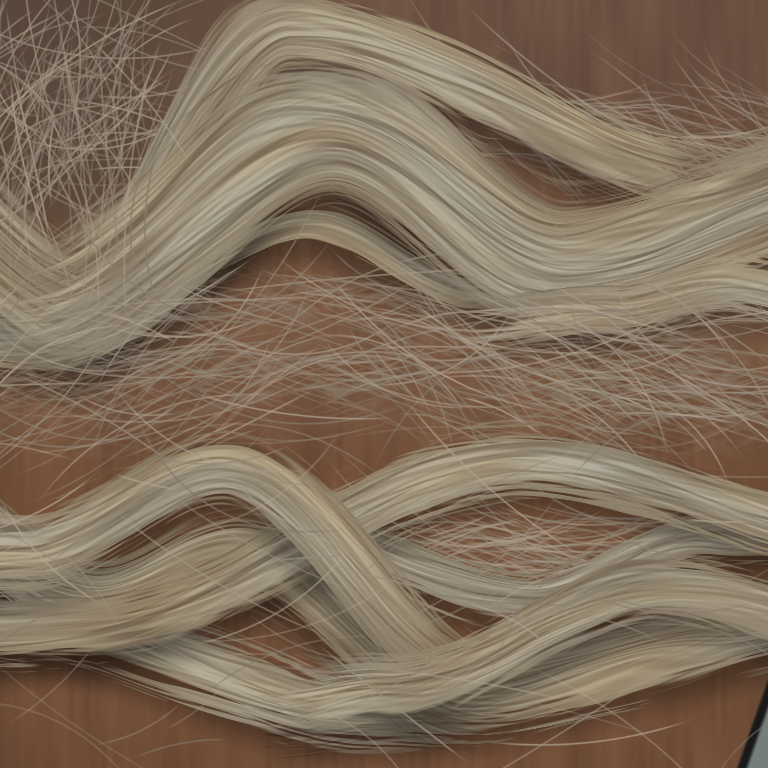
Reproduce this texture procedurally as a three.js fragment shader.

```glsl
// Wavy locks of pale flaxen fibre with loose stray hairs on a brown wooden board.
#define WOOD vec3(0.455, 0.315, 0.225)
#define WOOD_DARK vec3(0.33, 0.27, 0.22)
#define HAIR_DARK vec3(0.36, 0.30, 0.24)
#define HAIR_MID vec3(0.555, 0.52, 0.455)
#define HAIR_LIGHT vec3(0.70, 0.685, 0.625)
#define STRAY vec3(0.63, 0.58, 0.515)
#define HAIR_WIDTH 0.0011
#define STRAND_DENSITY 370.0
#define FRAY 0.05
#define SHADOW 0.3

varying vec2 vUv;

float hash(vec2 p) {
  return fract(sin(dot(p, vec2(127.1, 311.7))) * 43758.5453);
}

vec4 hash4(float n) {
  return fract(sin(n * vec4(12.99, 78.23, 37.72, 54.47)) * 43758.5453);
}

float noise(vec2 p) {
  vec2 i = floor(p), f = fract(p);
  f = f * f * (3.0 - 2.0 * f);
  return mix(mix(hash(i), hash(i + vec2(1, 0)), f.x),
             mix(hash(i + vec2(0, 1)), hash(i + 1.0), f.x), f.y);
}

// Smooth curve through the turning points of a lock
float wave(float x, vec2 a, vec2 b, vec2 c, vec2 d) {
  return a.y + (b.y - a.y) * smoothstep(a.x, b.x, x)
             + (c.y - b.y) * smoothstep(b.x, c.x, x)
             + (d.y - c.y) * smoothstep(c.x, d.x, x);
}

// Board with fine upright grain, a shaded corner and a cut edge
vec3 board(vec2 p) {
  float grain = noise(vec2(p.x * 140.0, p.y * 12.0)) * 0.4 + noise(p * vec2(25.0, 9.0)) * 0.6;
  vec3 col = WOOD * (0.86 + 0.22 * grain);
  col = mix(col, vec3(0.42, 0.32, 0.27) * (0.9 + 0.2 * grain), smoothstep(0.55, 0.95, p.y) * 0.8);
  col = mix(col, WOOD_DARK, 0.85 * smoothstep(0.4, 0.1, p.x) * smoothstep(0.6, 0.8, p.y));
  float cut = p.x - 0.965 - 0.35 * p.y;
  col = mix(col, vec3(0.1), smoothstep(-0.008, -0.002, cut));
  return mix(col, vec3(0.46, 0.49, 0.49), smoothstep(0.004, 0.011, cut));
}

// One lock: cast shadow, frayed edge, crossing strands and a soft sheen
vec3 lock(vec3 col, vec2 p, vec2 a, vec2 b, vec2 c, vec2 d, float halfWidth, float seed) {
  float y = wave(p.x, a, b, c, d);
  float slope = (wave(p.x + 0.004, a, b, c, d) - y) / 0.004;
  float v = (p.y - y) / sqrt(1.0 + slope * slope);
  if (abs(v) > halfWidth * 1.7 + 0.05) return col;
  float w = v + 0.026 * (noise(vec2(p.x * 6.0 + seed, v * 22.0)) - 0.5);
  float fine = noise(vec2(p.x * 11.0 + seed, (w + 0.05 * p.x) * STRAND_DENSITY));
  float cross = noise(vec2(p.x * 11.0 - seed, (v - 0.09 * p.x) * STRAND_DENSITY));
  fine = mix(fine, cross, 0.3);
  float broad = noise(vec2(p.x * 4.0 - seed, w * 110.0 + seed));
  float gap = smoothstep(0.65, 0.95, noise(vec2(p.x * 6.0 + seed, (w - 0.03 * p.x) * 210.0)));
  float sheen = noise(vec2(p.x * 7.0 + seed, v * 16.0 + seed));
  float edge = abs(v) / halfWidth;
  float loosen = 0.16 * (fine - 0.5);
  float span = smoothstep(a.x, a.x + 0.1, p.x + loosen) * smoothstep(d.x, d.x - 0.1, p.x + loosen);

  float under = smoothstep(-halfWidth - 0.05, -halfWidth, v)
              * smoothstep(halfWidth, halfWidth * 0.5, v);
  col *= 1.0 - SHADOW * under * span;

  float tone = 0.2 * broad + 0.72 * fine + 0.36 * sheen;
  vec3 hair = mix(HAIR_DARK, HAIR_MID, smoothstep(0.0, 0.55, tone));
  hair = mix(hair, HAIR_LIGHT, smoothstep(0.48, 1.0, tone));
  hair *= mix(vec3(1.0), vec3(1.03, 0.97, 0.87), noise(vec2(p.x * 5.0, w * 40.0 - seed)));
  hair = mix(hair, HAIR_DARK, gap * 0.5);
  float ragged = FRAY / halfWidth * (fine + 0.7 * broad - 0.8);
  float cover = 1.0 - smoothstep(0.72, 1.2, edge + ragged * smoothstep(0.2, 0.9, edge));
  return mix(col, hair, cover * span);
}

// Bent loose hairs scattered in a box given by centre and half size
vec3 looseHairs(vec3 col, vec2 p, vec2 centre, vec2 size, float angle, float spread, float seed) {
  vec2 outside = abs(p - centre) - size;
  if (max(outside.x, outside.y) > 0.21) return col;
  for (int i = 0; i < 80; i++) {
    vec4 h = hash4(float(i) + seed);
    vec4 k = hash4(float(i) * 1.7 + seed + 91.3);
    float turn = angle + spread * (k.x - 0.5);
    vec2 q = p - centre - size * (2.0 * h.xy - 1.0);
    q = vec2(q.x * cos(turn) + q.y * sin(turn), q.y * cos(turn) - q.x * sin(turn));
    float reach = 0.04 + 0.15 * h.z;
    float bend = (k.y - 0.5) * 5.5;
    float off = q.y - bend * q.x * q.x;
    float dist = abs(off) / sqrt(1.0 + 4.0 * bend * bend * q.x * q.x);
    float ink = smoothstep(HAIR_WIDTH * 2.0, 0.0, dist);
    ink *= smoothstep(reach, reach * 0.6, abs(q.x)) * (0.25 + 0.6 * h.w);
    col = mix(col, STRAY * (0.8 + 0.32 * k.w), ink);
  }
  return col;
}

// Thin threads where sheared noise crosses its middle value
float threads(vec2 p, float shear) {
  float n = noise(vec2(p.x * 13.0, (p.y + shear * p.x) * 120.0));
  return smoothstep(0.7, 1.0, 1.0 - abs(2.0 * n - 1.0));
}

void main() {
  vec2 p = vUv;
  vec3 col = board(p);

  // Upper locks over a tangle in the left corner
  col = looseHairs(col, p, vec2(0.10, 0.85), vec2(0.13, 0.13), 0.6, 2.4, 3.0);
  col = looseHairs(col, p, vec2(0.85, 0.83), vec2(0.2, 0.05), -0.4, 0.9, 211.0);
  col = lock(col, p, vec2(0.20, 0.64), vec2(0.40, 0.71), vec2(0.62, 0.62), vec2(0.8, 0.60), 0.024, 2.0);
  col = lock(col, p, vec2(-0.15, 0.57), vec2(0.05, 0.56), vec2(0.38, 0.96), vec2(0.95, 0.77), 0.046, 5.0);
  col = lock(col, p, vec2(-0.15, 0.77), vec2(0.11, 0.61), vec2(0.40, 0.84), vec2(0.64, 0.74), 0.070, 8.0);
  col = lock(col, p, vec2(0.02, 0.59), vec2(0.43, 0.825), vec2(0.74, 0.66), vec2(1.15, 0.77), 0.080, 11.0);
  col = lock(col, p, vec2(0.6, 0.58), vec2(0.8, 0.60), vec2(0.95, 0.63), vec2(1.2, 0.57), 0.034, 33.0);
  col = looseHairs(col, p, vec2(0.08, 0.84), vec2(0.11, 0.14), 1.4, 1.8, 31.0);

  // Tangled veil across the middle
  float veil = max(threads(p, 0.35), threads(p, -0.3)) * smoothstep(0.1, 0.7, noise(p * vec2(7.0, 16.0)));
  float strip = smoothstep(0.37, 0.5, p.y) * smoothstep(0.68, 0.58, p.y);
  col = mix(col, STRAY * 0.9, strip * (0.12 + 0.45 * veil));
  col = looseHairs(col, p, vec2(0.17, 0.51), vec2(0.22, 0.10), 0.35, 1.1, 53.0);
  col = looseHairs(col, p, vec2(0.42, 0.57), vec2(0.24, 0.07), 0.0, 1.0, 77.0);
  col = looseHairs(col, p, vec2(0.72, 0.52), vec2(0.24, 0.09), -0.5, 0.8, 113.0);
  col = looseHairs(col, p, vec2(0.85, 0.53), vec2(0.20, 0.07), -0.2, 0.9, 131.0);

  // Lower interlaced locks
  col = looseHairs(col, p, vec2(0.68, 0.29), vec2(0.14, 0.04), 0.0, 0.9, 151.0);
  col = lock(col, p, vec2(-0.15, 0.21), vec2(0.05, 0.19), vec2(0.47, 0.08), vec2(1.25, 0.22), 0.042, 14.0);
  col = lock(col, p, vec2(0.36, 0.32), vec2(0.69, 0.22), vec2(0.92, 0.30), vec2(1.15, 0.31), 0.032, 17.0);
  col = lock(col, p, vec2(-0.15, 0.36), vec2(0.13, 0.22), vec2(0.31, 0.28), vec2(0.62, 0.10), 0.050, 20.0);
  col = lock(col, p, vec2(-0.15, 0.17), vec2(0.10, 0.18), vec2(0.68, 0.40), vec2(1.15, 0.30), 0.039, 23.0);
  col = lock(col, p, vec2(-0.15, 0.27), vec2(0.03, 0.28), vec2(0.29, 0.39), vec2(0.64, 0.12), 0.043, 26.0);
  col = lock(col, p, vec2(0.36, 0.08), vec2(0.50, 0.10), vec2(0.86, 0.235), vec2(1.2, 0.17), 0.040, 29.0);

  // Sparse strays over everything
  col = looseHairs(col, p, vec2(0.5, 0.25), vec2(0.5, 0.22), 0.0, 1.6, 191.0);
  gl_FragColor = vec4(col, 1.0);
}
```
